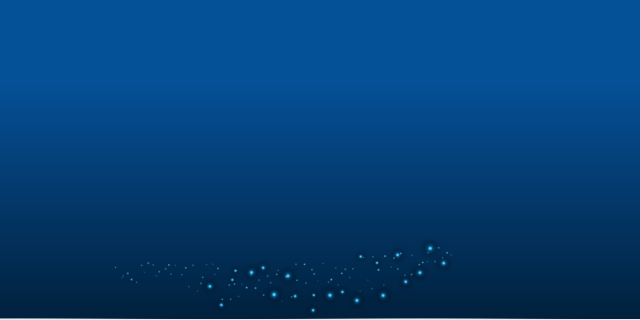
Write a WebGL 2 fragment shader that draws this background.

```glsl
#version 300 es
precision highp float;

#define SKY_BLUE vec3(0.02, 0.318, 0.598)
#define DEEP_BLUE vec3(0.002, 0.125, 0.235)
#define GLOW_BLUE vec3(0.02, 0.50, 0.80)
#define CORE_CYAN vec3(0.45, 0.90, 1.0)
#define FLOOR_WHITE vec3(0.90, 0.93, 0.95)
#define FADE_START 0.755
#define ORB_COUNT 22
#define SPECK_COUNT 85
#define CLOUD_CENTRE -0.115
#define CLOUD_HALF_WIDTH 0.525
#define FLOOR_HEIGHT 0.004

uniform vec2 u_resolution;
out vec4 fragColor;

// Integer hash giving a value from 0 to 1
float hash(int index, int channel) {
    uint n = uint(index) * 747796405u + uint(channel) * 2891336453u + 17u;
    n = (n ^ (n >> 16)) * 2246822519u;
    n = (n ^ (n >> 13)) * 3266489917u;
    return float((n ^ (n >> 16)) & 65535u) / 65535.0;
}

float disc(float dist, float radius, float blur) {
    return 1.0 - smoothstep(radius - blur, radius + blur, dist);
}

float gaussian(float dist, float width) {
    return exp(-dist * dist / (width * width));
}

// Point inside a crescent-shaped cloud; side runs from -1 to 1
vec2 cloudPoint(float side, float height) {
    float middle = 0.105 + 0.025 * side + 0.075 * side * side;
    float spread = 0.015 + 0.07 * sqrt(max(1.0 - side * side, 0.0));
    return vec2(CLOUD_CENTRE + CLOUD_HALF_WIDTH * side,
                middle + spread * (2.0 * height - 1.0));
}

// Glowing orbs, each set in a dark halo
vec3 addOrbs(vec3 color, vec2 p, float pixel) {
    for (int i = 0; i < ORB_COUNT; i++) {
        float along = (float(i) + hash(i, 1)) / float(ORB_COUNT);
        float dist = distance(p, cloudPoint(mix(-0.5, 1.0, along), hash(i, 2)));
        float size = mix(0.004, 0.0085, hash(i, 3));
        color *= 1.0 - 0.5 * gaussian(dist, size * 2.4);
        color = mix(color, GLOW_BLUE, 0.9 * gaussian(dist, size * 1.25));
        color = mix(color, CORE_CYAN, 0.8 * disc(dist, size * 0.55, pixel));
    }
    return color;
}

// Fine specks spread over the whole cloud
vec3 addSpecks(vec3 color, vec2 p, float pixel) {
    for (int i = 0; i < SPECK_COUNT; i++) {
        float along = (float(i) + hash(i, 4)) / float(SPECK_COUNT);
        float height = mix(hash(i, 5), 0.75, 0.3);
        float dist = distance(p, cloudPoint(2.0 * along - 1.0, height));
        float radius = mix(0.001, 0.0026, hash(i, 6));
        float strength = mix(0.2, 0.75, hash(i, 7));
        color = mix(color, CORE_CYAN, strength * disc(dist, radius, pixel));
    }
    return color;
}

void main() {
    float pixel = 1.0 / u_resolution.y;
    vec2 p = (gl_FragCoord.xy - vec2(0.5 * u_resolution.x, 0.0)) * pixel;

    // Flat upper blue, then a steady fade to the deep
    float depth = clamp((FADE_START - p.y) / FADE_START, 0.0, 1.0);
    vec3 color = mix(SKY_BLUE, DEEP_BLUE, depth);

    // Particle cloud
    color = addOrbs(color, p, pixel);
    color = addSpecks(color, p, pixel);

    // Thin, gently waving pale floor
    float floorTop = FLOOR_HEIGHT + 0.0008 * sin(5.0 * p.x);
    color = mix(color, FLOOR_WHITE, disc(p.y, floorTop, 0.5 * pixel));

    fragColor = vec4(color, 1.0);
}
```
